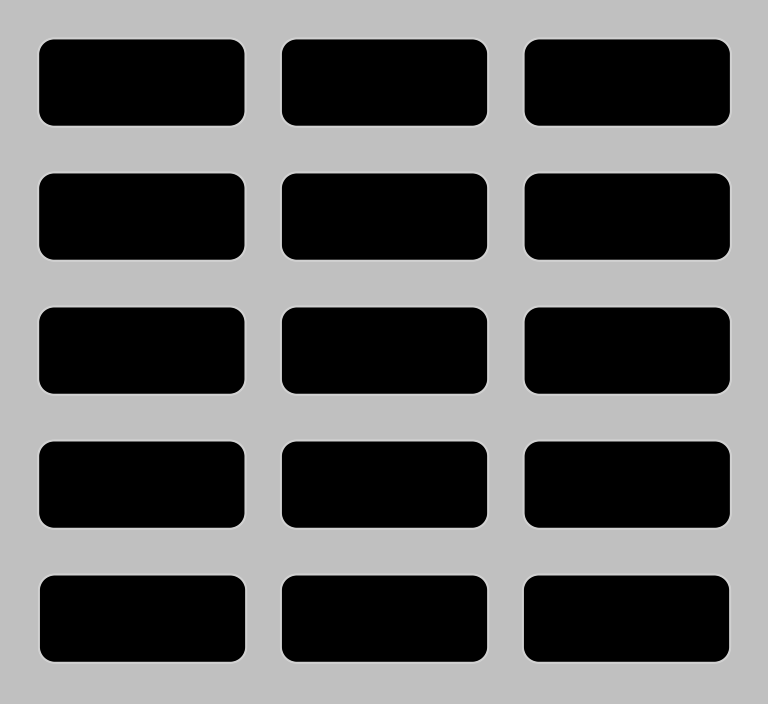
Reproduce this pattern procedurally as a Shadertoy shader.

```glsl
// Three columns by five rows of black rounded cards on plain grey.
// Each point is folded into its nearest grid cell, then a rounded-box
// distance gives the card and the thin pale rim around it.

float roundedBox(vec2 p, vec2 halfSize, float radius) {
    vec2 q = abs(p) - halfSize + radius;
    return length(max(q, 0.0)) + min(max(q.x, q.y), 0.0) - radius;
}

void mainImage(out vec4 fragColor, in vec2 fragCoord) {
    // Canvas width is one unit; the grid is centred on the middle card
    float pixel = 1.0 / iResolution.x;
    vec2 p = fragCoord * pixel - vec2(0.5007, 0.502 * iResolution.y * pixel);

    // Nearest cell, with slightly tighter columns in the bottom row
    float row = clamp(round(p.y / 0.1745), -2.0, 2.0);
    float columnPitch = row < -1.5 ? 0.3151 : 0.3160;
    float column = clamp(round(p.x / columnPitch), -1.0, 1.0);
    vec2 local = p - vec2(column * columnPitch, row * 0.1745);

    float d = roundedBox(local, vec2(0.1336, 0.0561), 0.0195);

    // Pale rim, then the card with a smooth edge
    float rim = 1.0 - smoothstep(0.0006, 0.0006 + pixel, abs(d - 0.0015));
    vec3 color = mix(vec3(0.753), vec3(0.82), rim);
    color *= smoothstep(-0.6 * pixel, 0.6 * pixel, d);

    fragColor = vec4(color, 1.0);
}
```
